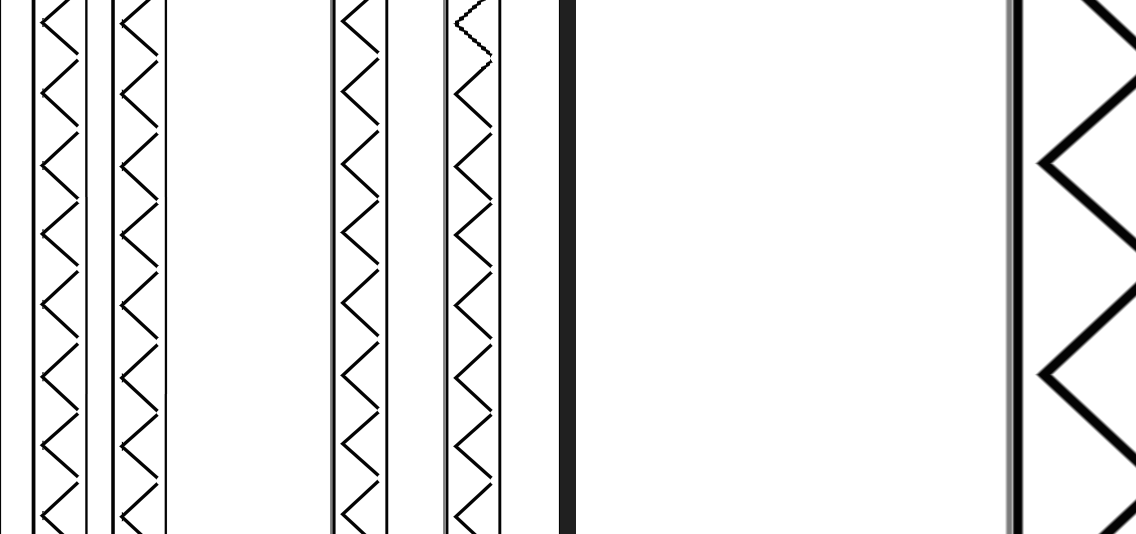
Left, the full canvas; right, a detail of the centre.
This pattern is drawn by a WebGL 1 fragment shader. Its source:

```glsl
precision highp float;
// Four ruled vertical bands, each holding a column of eight open chevrons, on white.

uniform vec2 u_resolution;

const vec2 SHEET = vec2(768.0, 732.0);  // layout units across the whole canvas
const vec3 PAPER = vec3(1.0);
const vec3 INK = vec3(0.01);
const int ROWS = 8;
const float PITCH = 96.55;              // mean chevron spacing
const float THIRD_SHIFT = 2.8;          // every third chevron sits lower
const float TIP_INSET = 12.0;           // left rule to chevron tip
const float BAND_WIDTH = 72.5;          // left rule to right rule
const float ARM_RUN = 49.0;
const float ARM_RISE = 45.5;
const float SHORT_RISE = 43.5;          // rise of the first chevron in each three
const float ARM_HALF = 2.3;
const float SHADE_OFFSET = 3.9;         // grey edge beside a shaded rule
const float SHADE_HALF = 1.4;
const float SHADE_INK = 0.52;
const float BORDER_HALF = 1.0;
const vec2 SPUR_HALF = vec2(0.9, 6.0);  // small upright nick at a tip
const float WORN_DEPTH = 95.0;          // extent of the jagged arms from the top
const float STEP_LENGTH = 6.0;
const float STEP_HEIGHT = 3.4;
const float KINK_LENGTH = 270.0;
const float KINK_SHIFT = 0.6;
const float SOFTNESS = 0.9;

float hash(float n) {
  n = fract(n * 0.1031);
  n *= n + 33.33;
  return fract(n * (n + n));
}

// Coverage from a signed distance, at least one pixel soft.
float cover(float d) {
  float w = max(SOFTNESS, 0.65 * SHEET.x / u_resolution.x);
  return 1.0 - smoothstep(-w, w, d);
}

float rule(float x, float center, float halfWidth) {
  return cover(abs(x - center) - halfWidth);
}

// Mitred chevron opening right, with square arm ends; q is relative to the tip.
float chevron(vec2 q, float rise) {
  vec2 arm = vec2(ARM_RUN, rise);
  vec2 dir = normalize(arm);
  q.y = abs(q.y);
  float across = abs(q.x * dir.y - q.y * dir.x) - ARM_HALF;
  return max(across, dot(q, dir) - length(arm));
}

float spur(vec2 q) {
  vec2 d = abs(q - vec2(1.0, 0.0)) - SPUR_HALF;
  return max(d.x, d.y);
}

// Sawtooth displacement that breaks an arm into uneven steps.
float jagged(vec2 p) {
  float s = p.x / STEP_LENGTH;
  float strength = 0.6 + 0.4 * hash(floor(s) + 17.0);
  return (fract(s) - 0.5) * STEP_HEIGHT * strength * step(p.y, WORN_DEPTH);
}

// Ink of one band; ruleHalf holds the half widths of its left and right rules.
float band(vec2 p, float left, float tipY, vec2 ruleHalf,
           float shaded, float spurred, float worn) {
  float kink = (hash(floor(p.y / KINK_LENGTH) + left) - 0.5) * KINK_SHIFT;
  float ink = rule(p.x, left, ruleHalf.x);
  ink = max(ink, rule(p.x, left + BAND_WIDTH + kink * spurred, ruleHalf.y));
  ink = max(ink, shaded * SHADE_INK * rule(p.x, left - SHADE_OFFSET, SHADE_HALF));

  for (int i = 0; i < ROWS; i++) {
    float k = float(i);
    float phase = mod(k, 3.0);
    float y = tipY + k * PITCH + THIRD_SHIFT * step(1.5, phase);
    vec2 q = p - vec2(left + TIP_INSET, y);
    float rise = mix(SHORT_RISE, ARM_RISE, step(0.5, phase));
    vec2 bent = q;
    bent.y += worn * jagged(p) * sign(q.y);
    ink = max(ink, cover(chevron(bent, rise)));
    ink = max(ink, spurred * cover(spur(q)));
  }
  return ink;
}

void main() {
  vec2 p = gl_FragCoord.xy / u_resolution * SHEET;
  p.y = SHEET.y - p.y;  // measure down from the top

  // Outer side borders
  float ink = max(rule(p.x, 0.5, BORDER_HALF), rule(p.x, SHEET.x - 0.5, BORDER_HALF));

  // Bands, left to right
  ink = max(ink, band(p, 46.0, 31.0, vec2(2.6, 1.6), 0.0, 1.0, 0.0));
  ink = max(ink, band(p, 155.0, 32.5, vec2(2.4, 1.6), 0.0, 1.0, 0.0));
  ink = max(ink, band(p, 458.0, 29.0, vec2(2.2, 2.0), 1.0, 0.0, 0.0));
  ink = max(ink, band(p, 613.0, 32.5, vec2(2.0, 2.0), 1.0, 0.0, 1.0));

  gl_FragColor = vec4(mix(PAPER, INK, ink), 1.0);
}
```
